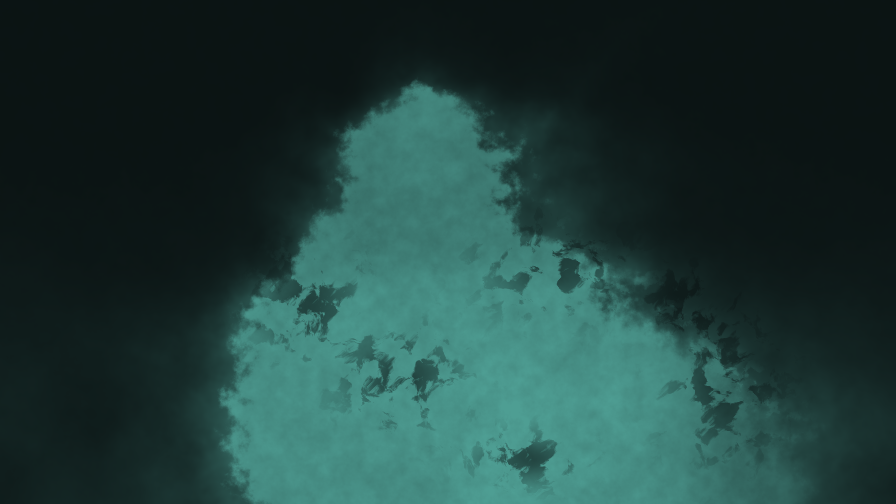
A Shadertoy shader for this background:

```glsl
const vec3 NIGHT = vec3(0.043, 0.077, 0.076);
const vec3 TEAL = vec3(0.293, 0.592, 0.552);

float hash(vec2 cell) {
    vec3 q = fract(vec3(cell.xyx) * 0.1031);
    q += dot(q, q.yzx + 33.33);
    return fract((q.x + q.y) * q.z);
}

float valueNoise(vec2 p) {
    vec2 cell = floor(p);
    vec2 f = fract(p);
    f = f * f * (3.0 - 2.0 * f);
    float low = mix(hash(cell), hash(cell + vec2(1, 0)), f.x);
    float high = mix(hash(cell + vec2(0, 1)), hash(cell + vec2(1, 1)), f.x);
    return mix(low, high, f.y);
}

// Layered noise, roughly centred on zero
float fbm(vec2 p) {
    float sum = 0.0;
    float gain = 0.5;
    for (int i = 0; i < 5; i++) {
        sum += gain * (valueNoise(p) - 0.5);
        p = mat2(1.6, 1.2, -1.2, 1.6) * p + 7.3;
        gain *= 0.55;
    }
    return sum;
}

// Signed depth inside the plume: a narrow tower over a broad base
float plumeDepth(vec2 p) {
    float left = 0.49 + 0.20 * smoothstep(0.30, 0.66, p.y);
    float right = 1.54 - 0.32 * smoothstep(0.14, 0.44, p.y)
                       - 0.19 * smoothstep(0.44, 0.56, p.y);
    float offset = p.x - 0.84;
    float top = 0.80 - 3.0 * min(offset * offset, 0.03);
    return min(min(p.x - left, right - p.x), top - p.y);
}

float softSpot(vec2 p, vec2 center, vec2 radius) {
    vec2 q = (p - center) / radius;
    return exp(-dot(q, q));
}

// Where the paint is worn: center xy, radius zw
float wear(vec2 p) {
    vec4 spots[6] = vec4[6](
        vec4(1.11, 0.475, 0.14, 0.09), vec4(0.80, 0.25, 0.11, 0.09),
        vec4(1.44, 0.24, 0.11, 0.14), vec4(0.61, 0.40, 0.10, 0.10),
        vec4(1.05, 0.09, 0.10, 0.05), vec4(1.37, 0.41, 0.09, 0.07));
    float total = 0.0;
    for (int i = 0; i < 6; i++) {
        total += softSpot(p, spots[i].xy, spots[i].zw);
    }
    return min(total, 1.0);
}

// Dim haze around the plume, wider on the right
float haze(vec2 p, float depth, float cloud) {
    float rightSide = smoothstep(0.75, 1.05, p.x);
    float falloff = mix(mix(11.0, 17.0, smoothstep(0.1, 0.5, p.y)), 8.5, rightSide);
    float aboveTower = smoothstep(0.68, 0.85, p.y);
    float glow = 0.40 * exp(min(depth, 0.0) * (falloff + 10.0 * aboveTower));
    float floorLight = 0.10 * (1.0 - smoothstep(0.0, 0.75, p.y));
    return glow * (1.0 + 1.3 * cloud) + floorLight * (1.0 + cloud);
}

// Brightness of the paint layer, with a paler lower body
float paint(vec2 p, float cloud, float grain) {
    float lower = 1.0 - smoothstep(0.42, 0.52, p.y + 0.15 * cloud);
    float core = softSpot(p, vec2(1.0, 0.18), vec2(0.34, 0.30));
    float rightFade = smoothstep(1.22, 1.56, p.x);
    float towerShade = softSpot(p, vec2(0.76, 0.59), vec2(0.13, 0.12));
    float light = 0.80 + 0.09 * lower + 0.10 * core * lower;
    light -= 0.32 * rightFade + 0.07 * towerShade * (1.0 - lower);
    return light + 0.16 * cloud + 0.12 * grain;
}

void mainImage(out vec4 fragColor, in vec2 fragCoord) {
    vec2 p = fragCoord / iResolution.y;
    float cloud = fbm(p * 6.0);
    float grain = fbm(p * 45.0 + 19.0);
    float flake = fbm(p * 32.0 + 4.0 * cloud + 51.0);

    // Ragged body over haze
    float depth = plumeDepth(p);
    float ragged = depth + 0.14 * cloud + 0.09 * grain;
    float softness = mix(0.025, 0.07, smoothstep(1.0, 1.4, p.x));
    float body = smoothstep(-softness, softness, ragged);
    float light = mix(haze(p, depth + 0.10 * cloud, cloud),
                      paint(p, cloud, grain), body);

    // Worn flakes
    float worn = wear(p);
    float chips = smoothstep(-0.03, 0.10, flake + 0.20 * worn - 0.16);
    light -= light * chips * worn * 0.62;

    // Pale specks scattered beside the body
    float fringe = smoothstep(-0.14, -0.01, depth) * (1.0 - body);
    light += 0.22 * fringe * worn * smoothstep(0.06, 0.18, grain);

    light += 0.035 * grain * (0.4 + light);
    fragColor = vec4(mix(NIGHT, TEAL, clamp(light, 0.0, 1.05)), 1.0);
}
```
